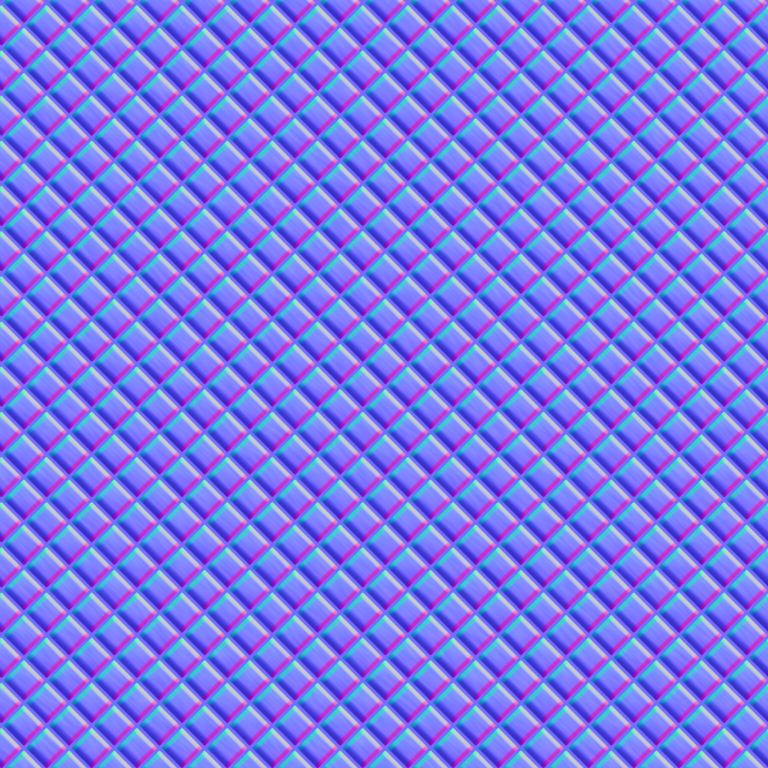
Reproduce this texture map procedurally as a WebGL 1 fragment shader.

```glsl
precision highp float;
// Tangent-space normal map of a diamond grid: 17 by 17 repeats of bevelled studs.
// Each stud gets a slope from four walls, a gentle dome and brushed streaks;
// the slope is turned into a unit normal and packed into colour.

uniform vec2 u_resolution;

const float REPEATS = 17.0;
const vec2 GRID_OFFSET = vec2(0.03, -0.06);
const vec2 DIR_A = vec2(0.7071, 0.7071);   // towards upper right
const vec2 DIR_B = vec2(0.7071, -0.7071);  // towards lower right
const float GROOVE = 0.025;                // half width of the flat groove

vec2 hash2(vec2 p) {
  vec3 q = fract(vec3(p.xyx) * vec3(0.1031, 0.1030, 0.0973));
  q += dot(q, q.yzx + 33.33);
  return fract((q.xx + q.yz) * q.zy);
}

float cornerGradient(vec2 corner, vec2 offset) {
  return dot(hash2(corner) * 2.0 - 1.0, offset);
}

// Gradient noise, roughly -0.7 to 0.7
float gradientNoise(vec2 p) {
  vec2 i = floor(p);
  vec2 f = p - i;
  vec2 w = f * f * f * (f * (f * 6.0 - 15.0) + 10.0);
  float low = mix(cornerGradient(i, f),
                  cornerGradient(i + vec2(1.0, 0.0), f - vec2(1.0, 0.0)), w.x);
  float high = mix(cornerGradient(i + vec2(0.0, 1.0), f - vec2(0.0, 1.0)),
                   cornerGradient(i + vec2(1.0, 1.0), f - vec2(1.0, 1.0)), w.x);
  return mix(low, high, w.y);
}

// Steepness of a wall at distance d from its edge, fading out at the given width
float wall(float d, float inner, float width) {
  return 1.0 - smoothstep(inner, width, d);
}

// Zero in the grooves, one on the stud
float studMask(vec2 cell, float soft) {
  vec2 d = min(cell, 1.0 - cell);
  vec2 m = smoothstep(vec2(GROOVE), vec2(GROOVE + soft), d);
  return m.x * m.y;
}

vec2 bevelSlope(vec2 cell, float wear) {
  float upperRight = 1.35 * wall(1.0 - cell.x, 0.10, 0.23);
  float lowerLeft = 1.45 * wall(cell.x, 0.07, 0.33);
  float lowerRight = 1.55 * wall(1.0 - cell.y, 0.10, 0.22);
  float upperLeft = 1.45 * wall(cell.y, 0.08, 0.24) * (1.0 + wear);
  return DIR_A * (upperRight - lowerLeft) + DIR_B * (lowerRight - upperLeft);
}

vec2 domeSlope(vec2 cell) {
  vec2 c = cell - 0.5;
  vec2 local = 0.5 * vec2(c.x + c.y, c.x - c.y);
  return local * vec2(0.25, 0.75);
}

// Fine scratches that run from upper left to lower right
vec2 streakSlope(vec2 grid) {
  float fine = gradientNoise(grid * vec2(9.0, 1.6));
  float broad = gradientNoise(grid * vec2(4.0, 0.9) + 37.0);
  return DIR_A * (0.20 * fine + 0.12 * broad);
}

vec3 packNormal(vec2 slope) {
  return normalize(vec3(slope, 1.0)) * 0.5 + 0.5;
}

void main() {
  vec2 p = gl_FragCoord.xy / u_resolution * REPEATS - GRID_OFFSET;
  vec2 grid = vec2(p.x + p.y, p.x - p.y);
  vec2 id = floor(grid);
  vec2 cell = grid - id;

  // Edges never get thinner than about a pixel
  float pixel = 1.414 * REPEATS / min(u_resolution.x, u_resolution.y);
  float soft = max(0.07, 1.3 * pixel);

  // Patchy wear along edges and a small change of height per stud
  float wear = 0.7 * gradientNoise(grid * vec2(3.0, 2.0) + 11.0);
  float height = 0.92 + 0.16 * hash2(id + 50.0).x;

  vec2 slope = bevelSlope(cell, wear) * height + domeSlope(cell) + streakSlope(grid);
  vec2 grooveSlope = vec2(-0.08, -0.14);
  slope = mix(grooveSlope, slope, studMask(cell, soft));

  gl_FragColor = vec4(packNormal(slope), 1.0);
}
```
